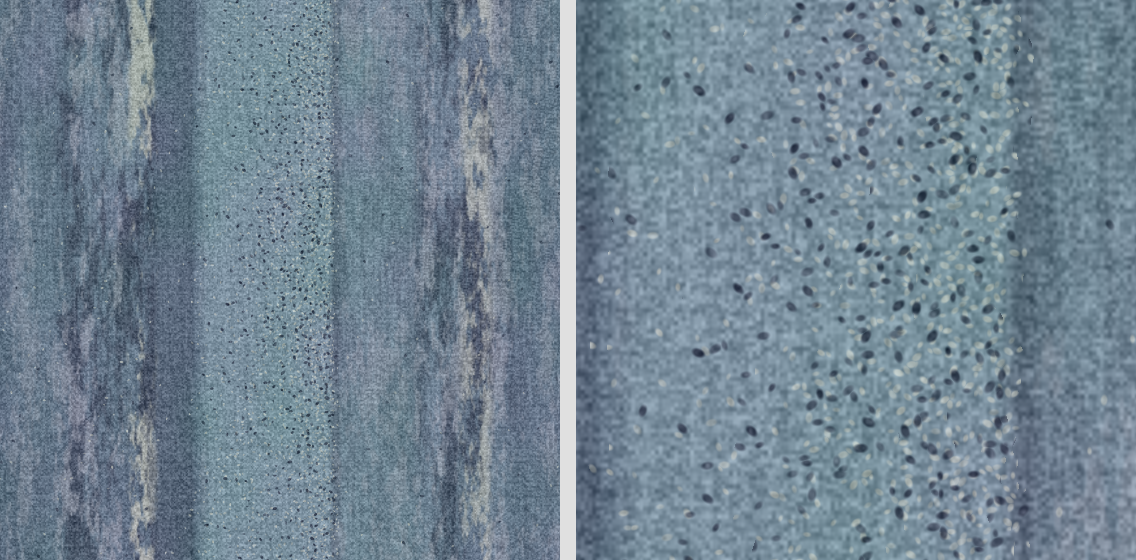
Left: the whole. Right: its middle third, enlarged.
A WebGL 1 fragment shader for this texture:

```glsl
precision highp float;
// Worn blue woven fabric: soft vertical bands, abraded streaks and a speckled stripe.
uniform vec2 u_resolution;

float hash(vec2 p) {
  return fract(sin(dot(p, vec2(127.1, 311.7))) * 43758.5453);
}

float noise(vec2 p) {
  vec2 i = floor(p), f = fract(p);
  f = f * f * (3.0 - 2.0 * f);
  return mix(mix(hash(i), hash(i + vec2(1.0, 0.0)), f.x),
             mix(hash(i + vec2(0.0, 1.0)), hash(i + 1.0), f.x), f.y);
}

// Vertical streaks: long smears broken up by finer fibres
float streaks(vec2 p) {
  return 0.34 * noise(p * vec2(38.0, 6.0)) + 0.28 * noise(p * vec2(75.0, 22.0) + 17.0)
       + 0.22 * noise(p * vec2(150.0, 55.0) + 41.0) + 0.16 * noise(p * vec2(260.0, 110.0) + 73.0);
}

float band(float x, float left, float right, float soft) {
  return smoothstep(left - soft, left + soft, x) * (1.0 - smoothstep(right - soft, right + soft, x));
}

// Small tilted flecks, one per jittered cell, present with the given chance
float flecks(vec2 p, float cells, float chance, float seed) {
  vec2 g = p * cells, home = floor(g);
  float cover = 0.0;
  for (int j = -1; j <= 1; j++) {
    for (int i = -1; i <= 1; i++) {
      vec2 id = home + vec2(float(i), float(j));
      vec2 key = id + seed;
      vec2 d = g - id - vec2(hash(key + 3.1), hash(key + 7.7));
      float a = 6.283 * hash(key + 11.3);
      d = vec2(cos(a) * d.x + sin(a) * d.y, cos(a) * d.y - sin(a) * d.x);
      float radius = mix(0.2, 0.38, hash(key + 19.9));
      float fleck = 1.0 - smoothstep(radius - 0.14, radius + 0.14, length(d * vec2(0.8, 1.25)));
      cover = max(cover, fleck * step(hash(key), chance) * mix(0.55, 1.0, hash(key + 23.0)));
    }
  }
  return cover;
}

void main() {
  vec2 p = gl_FragCoord.xy / u_resolution;
  vec3 navy = vec3(0.25, 0.29, 0.36);
  vec3 denim = vec3(0.40, 0.475, 0.545);
  vec3 teal = vec3(0.475, 0.565, 0.62);
  vec3 lilac = vec3(0.58, 0.61, 0.66);
  vec3 cream = vec3(0.69, 0.71, 0.68);

  // Slightly wavering band edges
  float x = p.x + 0.007 * (noise(p * vec2(9.0, 30.0)) - 0.5) + 0.004 * (noise(p * vec2(40.0, 130.0)) - 0.5);
  float wear = streaks(p);
  float fade = streaks(p * vec2(0.9, 0.7) + 5.3);
  float cloud = noise(p * vec2(7.0, 4.0) + 2.0);

  // Dyed ground with its broad bands
  float stripe = band(x, 0.36, 0.598, 0.018);
  float leftWorn = band(x, 0.10, 0.277, 0.012);
  float rightWorn = band(x, 0.75, 0.905, 0.022);
  vec3 color = denim + 0.09 * (noise(vec2(p.x * 26.0, p.y * 1.5)) - 0.5);
  color = mix(color, navy, 0.42 * band(x, 0.278, 0.345, 0.006) * (0.6 + 0.5 * cloud));
  color = mix(color, teal, 0.6 * band(x, 0.60, 0.745, 0.02));
  color = mix(color, teal, stripe);
  color = mix(color, navy, 0.35 * band(x, 0.592, 0.608, 0.006));

  // Dark smears, then pale abrasion over them
  float worn = max(leftWorn, rightWorn);
  float open = 1.0 - max(stripe, band(x, 0.278, 0.36, 0.006));
  color = mix(color, navy, smoothstep(0.38, 0.64, fade) * (0.2 * open + 0.52 * worn));
  float pale = smoothstep(0.46, 0.64, wear + 0.14 * (cloud - 0.5));
  color = mix(color, lilac, pale * (0.45 * open + 0.2 * worn));
  float edge = band(x, 0.232, 0.277, 0.008) + 0.8 * band(x, 0.825, 0.875, 0.012);
  color = mix(color, cream, edge * smoothstep(0.40, 0.58, wear + 0.14 * (cloud - 0.4)) * 0.8);
  color = mix(color, navy, 0.5 * edge * smoothstep(0.52, 0.66, fade));

  // Speckles thicken towards the right edge of the stripe
  float density = band(x, 0.35, 0.597, 0.012) * (0.12 + 0.5 * smoothstep(0.36, 0.6, x))
                * (0.65 + 0.7 * noise(p * vec2(10.0, 7.0) + 9.0));
  float burst = stripe * exp(-dot((p - vec2(0.545, 0.66)) * vec2(14.0, 18.0),
                                  (p - vec2(0.545, 0.66)) * vec2(14.0, 18.0)));
  float rim = band(x, 0.54, 0.597, 0.015);
  color = mix(color, cream + 0.04, 0.75 * flecks(p, 150.0, density * 0.7 + 0.2 * rim + 0.3 * burst, 57.0));
  color = mix(color, navy - 0.07, 0.9 * flecks(p, 120.0, density * 0.55, 131.0));

  // Weave: fine yarn grain with faint warp and weft
  float grain = noise(p * vec2(430.0, 390.0)) + 0.7 * noise(p * vec2(240.0, 270.0) + 31.0) - 0.85;
  float threads = noise(p * vec2(330.0, 24.0)) + noise(p * vec2(20.0, 300.0) + 13.0) - 1.0;
  color += 0.17 * grain + 0.045 * threads;
  color += vec3(0.02, 0.0, 0.015) * (noise(p * vec2(14.0, 8.0) + 61.0) - 0.5) * 2.0;
  gl_FragColor = vec4(clamp(color, 0.0, 1.0), 1.0);
}
```
